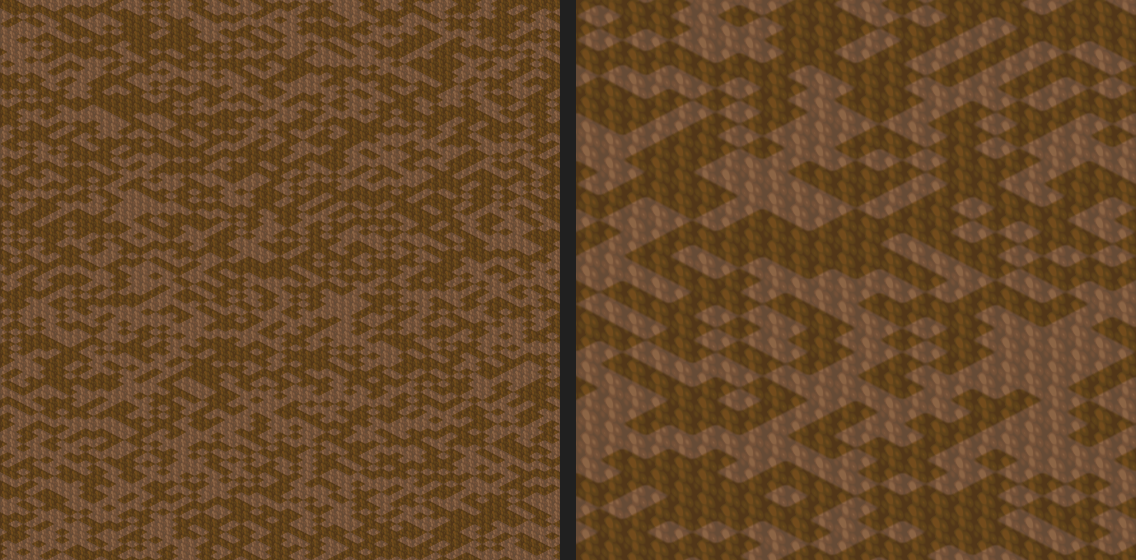
Left, the full canvas; right, a detail of the centre.
This pattern is drawn by a WebGL 2 fragment shader. Its source:

```glsl
#version 300 es
precision highp float;

#define TILES vec2(36.0, 70.0)  // diamonds across and up the canvas
#define EARTH_SHARE 0.51        // share of dark tiles
#define EDGE 0.18               // half width of tile borders, in tiles
#define GRAINS 6.0              // grains in one tile
#define LEAN 0.45               // slant of the grains
#define JITTER 0.7              // scatter of the grain centres
#define GRAIN_CONTRAST 1.15

uniform vec2 u_resolution;
out vec4 fragColor;

const vec3 EARTH_LOW  = vec3(0.32, 0.21, 0.095);
const vec3 EARTH_MID  = vec3(0.37, 0.26, 0.10);
const vec3 EARTH_HIGH = vec3(0.45, 0.295, 0.11);
const vec3 CLAY_LOW   = vec3(0.40, 0.295, 0.21);
const vec3 CLAY_MID   = vec3(0.46, 0.32, 0.22);
const vec3 CLAY_HIGH  = vec3(0.55, 0.395, 0.27);

float hash(vec2 p) {
    vec3 q = fract(vec3(p.xyx) * 0.1031);
    q += dot(q, q.yzx + 33.33);
    return fract((q.x + q.y) * q.z);
}

float earthTile(vec2 id) {
    return step(hash(id + 217.0), EARTH_SHARE);
}

// Random two-state diamonds with softly joined corners
float earthMask(vec2 p) {
    vec2 s = p * TILES;
    vec2 q = vec2(s.x + s.y, s.y - s.x) - 0.5;
    vec2 id = floor(q);
    vec2 w = smoothstep(0.5 - EDGE, 0.5 + EDGE, fract(q));
    float low  = mix(earthTile(id), earthTile(id + vec2(1, 0)), w.x);
    float high = mix(earthTile(id + vec2(0, 1)), earthTile(id + vec2(1, 1)), w.x);
    return smoothstep(0.2, 0.8, mix(low, high, w.y));
}

// Slanted cellular grain that repeats in every diamond
float grainTone(vec2 p) {
    vec2 g = p * TILES * vec2(GRAINS, 2.0);
    vec2 cell = floor(g);
    float nearest = 4.0, shade = 0.0, total = 0.0;
    for (int y = -1; y <= 1; y++) {
        for (int x = -1; x <= 1; x++) {
            vec2 c = cell + vec2(x, y);
            float key = mod(c.x - 0.5 * GRAINS * c.y + 0.25, GRAINS);
            key = floor(key);
            vec2 scatter = vec2(hash(vec2(key, 3.0)), hash(vec2(key, 8.0))) - 0.5;
            vec2 d = c + 0.5 + JITTER * scatter - g;
            d.x += LEAN * d.y;
            float dist2 = dot(d, d);
            float weight = exp(-10.0 * dist2);
            shade += weight * fract(key * 0.618 + 0.2);
            total += weight;
            nearest = min(nearest, dist2);
        }
    }
    float tone = shade / max(total, 1e-5) - 0.5 + 1.2 * (0.42 - sqrt(nearest));
    return clamp(0.5 + GRAIN_CONTRAST * tone, 0.0, 1.0);
}

vec3 ramp(vec3 low, vec3 mid, vec3 high, float t) {
    return mix(mix(low, mid, smoothstep(0.0, 0.5, t)), high, smoothstep(0.5, 1.0, t));
}

void main() {
    vec2 p = gl_FragCoord.xy / min(u_resolution.x, u_resolution.y);
    float tone = grainTone(p);
    vec3 earth = ramp(EARTH_LOW, EARTH_MID, EARTH_HIGH, tone);
    vec3 clay = ramp(CLAY_LOW, CLAY_MID, CLAY_HIGH, tone);
    fragColor = vec4(mix(clay, earth, earthMask(p)), 1.0);
}
```
